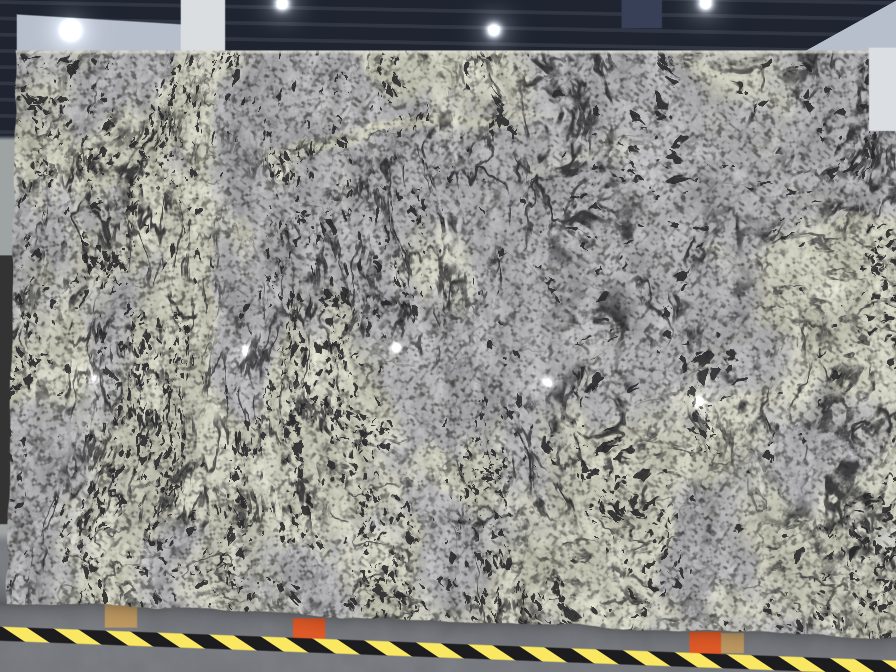
A Shadertoy shader for this texture:

```glsl
float hash(vec2 p) {
    return fract(sin(dot(p, vec2(127.1, 311.7))) * 43758.5453);
}

float noise(vec2 p) {
    vec2 i = floor(p), f = fract(p);
    f = f * f * (3.0 - 2.0 * f);
    return mix(mix(hash(i), hash(i + vec2(1, 0)), f.x),
               mix(hash(i + vec2(0, 1)), hash(i + vec2(1, 1)), f.x), f.y);
}

vec2 turn(vec2 p) {
    return mat2(0.8, 0.6, -0.6, 0.8) * p;
}

float fbm(vec2 p) {
    float sum = 0.0, amp = 0.52;
    for (int i = 0; i < 5; i++) {
        sum += amp * noise(p);
        p = turn(p) * 2.0 + 5.3;
        amp *= 0.5;
    }
    return sum;
}

// Coverage of an axis-aligned box with an edge of the given softness
float box(vec2 p, vec2 center, vec2 halfSize, float soft) {
    vec2 d = abs(p - center) - halfSize;
    return 1.0 - smoothstep(-soft, soft, max(d.x, d.y));
}

float glow(vec2 p, vec2 center, float radius) {
    vec2 d = (p - center) / radius;
    return exp(-dot(d, d));
}

// Ragged line along the middle level of a noise field
float vein(vec2 p, float width) {
    return 1.0 - smoothstep(0.2 * width, width, abs(fbm(p) - 0.5));
}

// Scattered ragged mineral flecks, one candidate per cell
float flecks(vec2 p, float density, float soft) {
    p += 0.9 * (vec2(noise(p * 1.7), noise(p * 1.7 + 11.0)) - 0.5);
    vec2 cell = floor(p);
    float ragged = 0.5 * (noise(turn(p) * 3.5) - 0.5);
    float cover = 0.0;
    for (int y = -1; y <= 1; y++)
    for (int x = -1; x <= 1; x++) {
        vec2 id = cell + vec2(x, y);
        vec2 d = p - id - vec2(hash(id + 3.1), hash(id + 8.7));
        d.x += (hash(id + 5.5) - 0.5) * d.y;
        float size = hash(id + 1.9);
        float radius = mix(0.16, 0.62, size * size);
        float shape = length(d) + ragged;
        float present = step(hash(id), density);
        cover = max(cover, present * (1.0 - smoothstep(radius - soft, radius + soft, shape)));
    }
    return cover;
}

vec3 granite(vec2 p, float px) {
    vec3 cream = vec3(0.78, 0.78, 0.72), blueGrey = vec3(0.67, 0.67, 0.68);
    vec3 grainGrey = vec3(0.40, 0.40, 0.39), mica = vec3(0.15, 0.15, 0.16);
    vec2 w = p + 0.10 * (vec2(fbm(p * 5.0), fbm(p * 5.0 + 17.0)) - 0.5);
    w.x -= 0.12 * sin(p.x * 5.0 + 1.0) * p.y;

    // Rounded grey patches between cream channels
    float patches = smoothstep(0.40, 0.58, fbm(w * vec2(8.5, 6.5) + 2.0));
    float arcY = 0.75 + 0.08 * sin((p.x - 0.38) * 3.6) + 0.07 * (fbm(p * 14.0) - 0.5);
    float arc = (1.0 - smoothstep(0.003, 0.016, abs(p.y - arcY)))
              * box(p, vec2(0.6, 0.8), vec2(0.2, 0.15), 0.05);
    patches *= 1.0 - arc;
    vec3 col = mix(cream, blueGrey, patches);

    // Fine crystalline grain and soft streaks
    float grain = 0.55 * noise(turn(p) * 250.0) + 0.45 * noise(turn(turn(p)) * 150.0 + 9.0);
    float streak = fbm(w * vec2(46.0, 20.0));
    col = mix(col, grainGrey, smoothstep(0.45, 0.85, grain) * mix(0.65, 0.85, patches));
    col += 0.14 * (0.44 - grain) + 0.28 * (0.49 - streak);

    // Broken wisps in bundles, heavier around two knots
    float knots = glow(p, vec2(0.89, 0.50), 0.055) + glow(p, vec2(1.19, 0.19), 0.05);
    float region = smoothstep(0.44, 0.60, fbm(p * 7.0 + 31.0));
    float breaks = smoothstep(0.30, 0.60, fbm(turn(p) * 48.0));
    float wisps = vein(w * vec2(15.0, 7.0) + 4.0, 0.035) * region;
    wisps = max(wisps, vein(w * vec2(34.0, 15.0) + 40.0, 0.06) * region * 0.85);
    wisps = max(wisps, vein(w * vec2(20.0, 24.0) + 90.0, 0.045) * (1.0 - region) * (0.75 - 0.5 * patches));
    wisps = max(wisps, vein(w * vec2(13.0, 19.0) + 70.0, 0.10) * min(knots * 1.6, 1.0));
    col = mix(col, mica, wisps * breaks * 0.85);

    // Black flecks strung along steep cream channels
    float cluster = smoothstep(0.46, 0.68, fbm(w * vec2(17.0, 5.0) + 53.0));
    float density = 0.03 + cluster * mix(0.55, 0.15, patches);
    float spots = flecks(w * vec2(105.0, 78.0), density, 65.0 * px);
    return mix(col, mica, spots * 0.88);
}

vec3 ceiling(vec2 p, float px) {
    vec3 navy = vec3(0.12, 0.14, 0.19), wall = vec3(0.72, 0.75, 0.80);
    vec3 col = navy + 0.07 * smoothstep(0.6, 0.9, sin(p.y * 260.0 + p.x * 5.0));
    float leftWall = box(p, vec2(0.15, 0.93), vec2(0.125, 0.05 - 0.06 * p.x), px);
    float rightWall = smoothstep(-px, px, p.x - 1.2 - 1.8 * (p.y - 0.925));
    col = mix(col, wall, max(leftWall, rightWall));
    col = mix(col, vec3(0.86, 0.87, 0.88), box(p, vec2(0.302, 0.97), vec2(0.033, 0.06), px));
    col = mix(col, navy * 1.8, box(p, vec2(0.955, 0.98), vec2(0.03, 0.022), px));
    for (int i = 0; i < 4; i++) {
        vec2 lamp = vec2(0.105 + 0.315 * float(i), 0.955 + 0.04 * step(0.5, mod(float(i), 2.0)));
        col += 1.1 * glow(p, lamp, 0.011) + 0.2 * glow(p, lamp, 0.03);
    }
    return col;
}

void mainImage(out vec4 fragColor, in vec2 fragCoord) {
    float px = 1.0 / iResolution.y;
    vec2 p = fragCoord * px;

    // Hall: ceiling, side strip and concrete floor
    vec3 concrete = vec3(0.47, 0.48, 0.50) + 0.05 * (fbm(p * 30.0) - 0.5);
    vec3 side = mix(vec3(0.62, 0.64, 0.64), vec3(0.2), box(p, vec2(0.0, 0.42), vec2(0.02, 0.2), px));
    vec3 col = mix(concrete, side, smoothstep(0.19, 0.21, p.y));
    col = mix(col, ceiling(p, px), smoothstep(0.79, 0.80, p.y));

    // Wooden and orange supports
    vec3 wood = vec3(0.76, 0.61, 0.39), orange = vec3(0.90, 0.36, 0.16);
    for (int i = 0; i < 3; i++) {
        float k = float(i), last = step(1.5, k);
        vec2 foot = vec2(0.18 + 0.28 * k + 0.31 * last, 0.083 - 0.02 * k);
        col = mix(col, i == 0 ? wood : orange, box(p, foot, vec2(0.024, 0.017), px));
        col = mix(col, wood, last * box(p, foot + vec2(0.04, 0.0), vec2(0.017, 0.015), px));
    }

    // Slab with a sawn top and rough lower edge
    float lower = 0.104 - 0.041 * p.x + 0.012 * (fbm(vec2(p.x * 14.0, 2.0)) - 0.5);
    float left = 0.008 + 0.018 * p.y + 0.004 * (noise(vec2(p.y * 30.0, 5.0)) - 0.5);
    float inside = min(min(p.y - lower, 0.925 - p.y), p.x - left);
    col *= 1.0 - 0.25 * exp(-abs(p.y - lower) * 70.0);
    vec3 stone = granite(p, px);
    stone = mix(stone, vec3(0.88, 0.88, 0.84), 0.7 * smoothstep(0.918, 0.923, p.y));
    for (int i = 0; i < 5; i++) {
        float k = float(i);
        vec2 shine = vec2(0.14 + 0.225 * k, 0.40 + 0.1 * hash(vec2(k, 4.0)));
        stone += 0.7 * glow(p, shine, 0.007) + 0.06 * glow(p, shine, 0.04);
    }
    col = mix(col, stone, smoothstep(-px, px, inside));

    // Blank paper tag
    col = mix(col, vec3(0.86, 0.87, 0.89), box(p, vec2(1.32, 0.867), vec2(0.027, 0.062), px));

    // Slanted hazard stripes on the floor tape
    float across = p.y - (0.057 - 0.038 * p.x);
    float phase = abs(fract((p.x + 1.6 * across) / 0.077) - 0.5);
    float yellow = 1.0 - smoothstep(0.24 - 16.0 * px, 0.24 + 16.0 * px, phase);
    vec3 tape = mix(vec3(0.11, 0.11, 0.12), vec3(0.98, 0.91, 0.39), yellow);
    col = mix(col, tape, 1.0 - smoothstep(-px, px, abs(across) - 0.0105));

    fragColor = vec4(clamp(col, 0.0, 1.0), 1.0);
}
```
